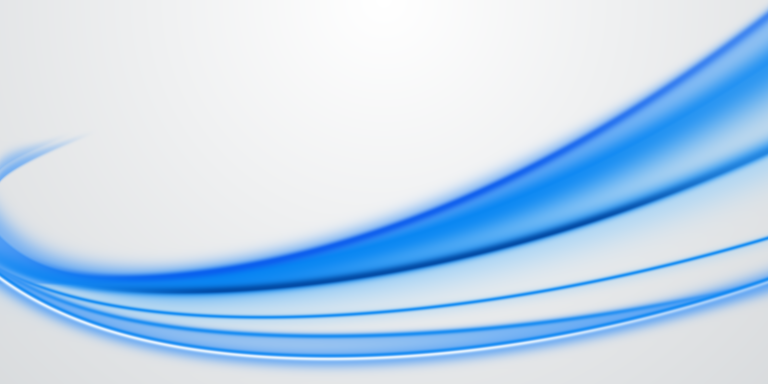
Reproduce this background procedurally as a WebGL 1 fragment shader.

```glsl
precision highp float;
uniform vec2 u_resolution;

// Signed distance to a parabola with an exponential bend at the left; positive above.
float curve(vec2 p, vec3 poly, float bend, float rate) {
  float tail = bend * exp(-rate * p.x);
  float height = poly.x + p.x * (poly.y + p.x * poly.z) + tail;
  float slope = 0.5 * (poly.y + 2.0 * poly.z * p.x - rate * tail);
  return (p.y - height) / sqrt(1.0 + slope * slope);
}

// Bell falloff with separate widths above and below the curve.
float glow(float d, float above, float below) {
  float t = d / (d > 0.0 ? above : below);
  return exp(-t * t);
}

float between(float upper, float lower) {
  return smoothstep(0.005, -0.005, upper) * smoothstep(-0.005, 0.005, lower);
}

void main() {
  vec2 p = gl_FragCoord.xy / u_resolution;
  float x = p.x;

  vec3 azure = vec3(0.02, 0.52, 0.95);
  vec3 royal = vec3(0.03, 0.35, 0.93);
  vec3 navy = vec3(0.0, 0.27, 0.62);
  vec3 sky = vec3(0.34, 0.63, 0.96);
  vec3 pale = vec3(0.62, 0.82, 0.97);

  // Radial studio backdrop
  float spread = length((p - vec2(0.5, 1.0)) * vec2(2.0, 1.0));
  vec3 color = 1.0 - vec3(0.105, 0.098, 0.092) * spread;

  // Ribbon edges
  float crest = curve(p, vec3(0.275, -0.175, 0.859), 0.112, 17.0);
  float fold = curve(p, vec3(0.310, -0.292, 0.8125), -0.047, 5.0);
  float keel = curve(p, vec3(0.253, -0.208, 0.559), 0.057, 10.6);
  float strand = curve(p, vec3(0.193, -0.218, 0.405), 0.104, 7.5);
  float sash = curve(p, vec3(0.178, -0.295, 0.380), 0.117, 8.5);
  float hem = curve(p, vec3(0.152, -0.455, 0.568), 0.124, 8.0);

  // Soft halos around the main ribbon
  float leftEnd = 1.0 - smoothstep(0.0, 0.25, x);
  float rightEnd = smoothstep(0.6, 1.0, x);
  color = mix(color, pale, 0.75 * glow(keel, 0.02, 0.075) * (1.0 - 0.5 * leftEnd));
  color = mix(color, sky, 0.7 * glow(crest, 0.032 + 0.015 * leftEnd - 0.015 * rightEnd, 0.03));

  // Main ribbon body
  float body = between(crest, keel);
  color = mix(color, pale, body * (0.9 - 0.55 * rightEnd));
  color = mix(color, sky, between(crest, fold) * (0.95 - 0.6 * rightEnd));
  color = mix(color, vec3(0.1, 0.46, 0.94), body * 0.75 * (1.0 - smoothstep(0.2, 0.55, x)) * smoothstep(-0.05, 0.12, x));

  // Bright fold inside the ribbon
  float foldGlow = glow(fold, 0.018 + 0.03 * x * x, 0.035 + 0.05 * x);
  color = mix(color, azure, foldGlow * smoothstep(0.08, 0.3, x) * (0.95 - 0.15 * rightEnd));

  // Crest and keel lines
  color = mix(color, royal, glow(crest, 0.009, 0.014) * smoothstep(0.0, 0.2, x) * (0.9 - 0.4 * rightEnd));
  color = mix(color, azure, 0.75 * glow(keel, 0.032, 0.012));
  float keelCore = smoothstep(0.08, 0.3, x) * (1.0 - 0.75 * smoothstep(0.75, 1.0, x));
  color = mix(color, navy, 0.9 * keelCore * glow(keel, 0.013, 0.006));

  // Lower veil and its thin strands
  float veil = between(sash, hem);
  float veilShade = mix(0.25, 0.75, smoothstep(0.3, 0.85, x));
  color = mix(color, vec3(0.47, 0.73, 0.96), veil * veilShade);
  color = mix(color, pale, 0.4 * glow(strand, 0.012, 0.022));
  color = mix(color, azure, 0.9 * glow(strand, 0.005, 0.005));
  color = mix(color, sky, 0.5 * glow(sash, 0.012, 0.03));
  color = mix(color, azure, 0.85 * glow(sash, 0.006, 0.006));

  // Hem with a white highlight
  color = mix(color, sky, 0.85 * glow(hem, 0.03, 0.025));
  color = mix(color, azure, 0.8 * glow(hem - 0.008, 0.005, 0.005));
  color = mix(color, vec3(0.95, 0.98, 1.0), 0.9 * glow(hem, 0.004, 0.005) * (1.0 - 0.5 * rightEnd));

  // Wisps curling back at the left
  for (int i = 0; i < 2; i++) {
    float n = float(i);
    float d = (p.y - 0.525 - 0.03 * n - (0.56 - 0.06 * n) * pow(x + 0.002, 0.7)) / 1.3;
    float fade = 1.0 - smoothstep(0.0, 0.13 - 0.03 * n, x);
    color = mix(color, sky, fade * (0.8 - 0.35 * n) * glow(d, 0.006 + 0.014 * fade * fade, 0.005));
  }

  gl_FragColor = vec4(color, 1.0);
}
```
